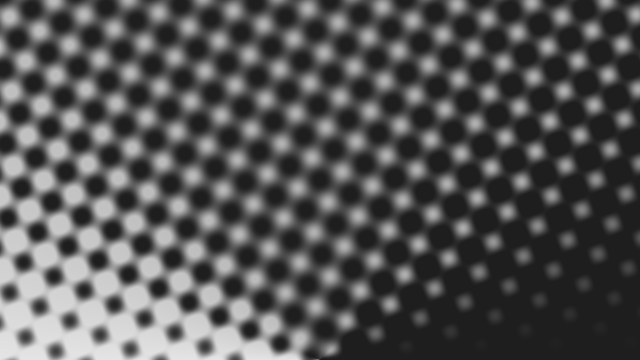
This pattern is drawn by a Shadertoy shader. Its source:

```glsl
// A soft halftone screen, tilted, shaded by an angular sweep about the bottom centre.

const float PI = 3.14159265;
const float CELL_SIZE = 0.0927;   // in canvas heights
const float SCREEN_ANGLE = 25.0;  // in degrees
const vec2 SWEEP_POLE = vec2(0.0, -0.5);
const vec3 INK = vec3(0.118);
const vec3 PAPER = vec3(0.895);

vec2 rotate(vec2 p, float degrees) {
    float a = radians(degrees);
    return vec2(cos(a) * p.x - sin(a) * p.y, sin(a) * p.x + cos(a) * p.y);
}

// Layered cosines: 0 at each ink dot, 1 at each paper dot between them
float screenHeight(vec2 p, float cellSize) {
    vec2 wave = cos(2.0 * PI * p / cellSize);
    return 0.5 - 0.25 * (wave.x + wave.y);
}

// Half-turn gradient: 0 to the right of the pole, 1 to its left
float sweepTone(vec2 p, vec2 pole) {
    vec2 d = p - pole;
    return clamp(atan(d.y, d.x) / PI, 0.0, 1.0);
}

// Blurred threshold: peaked paper dots in the shade, flat paper in the light
float paperAmount(float height, float tone) {
    float light = smoothstep(0.6, 1.0, tone);
    float low = 0.1 + 0.6 * max(1.0 - tone / 0.45, 0.0)
              - 0.3 * smoothstep(0.82, 1.0, tone);
    float high = 1.0 - 0.45 * smoothstep(0.65, 1.0, tone);
    float peak = 0.74 * smoothstep(0.0, 0.26, tone) + 0.26 * pow(tone, 5.0);
    float ramp = clamp((height - low) / (high - low), 0.0, 1.0);
    float peaked = pow(ramp, 1.5);
    float flattened = smoothstep(0.0, 1.0, ramp);
    return peak * mix(peaked, flattened, light);
}

void mainImage(out vec4 fragColor, in vec2 fragCoord) {
    vec2 p = (fragCoord - 0.5 * iResolution.xy) / iResolution.y;
    float height = screenHeight(rotate(p, SCREEN_ANGLE), CELL_SIZE);
    float tone = sweepTone(p, SWEEP_POLE);
    fragColor = vec4(mix(INK, PAPER, paperAmount(height, tone)), 1.0);
}
```
